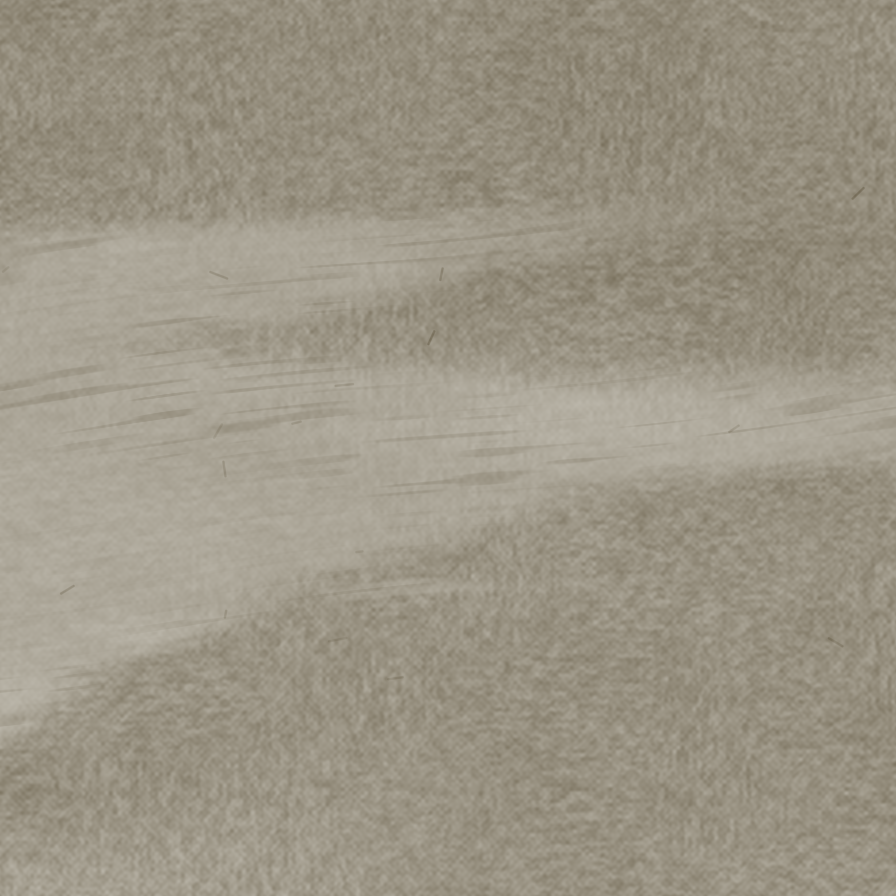
This texture is drawn by a three.js fragment shader. Its source:

```glsl
// Worn grey-beige woven cloth with pale, dry brush strokes sweeping across it.
varying vec2 vUv;

float hash(vec2 p) {
  vec3 q = fract(vec3(p.xyx) * 0.1031);
  q += dot(q, q.yzx + 33.33);
  return fract((q.x + q.y) * q.z);
}

float noise(vec2 p) {
  vec2 cell = floor(p), f = fract(p);
  f = f * f * (3.0 - 2.0 * f);
  return mix(mix(hash(cell), hash(cell + vec2(1.0, 0.0)), f.x),
             mix(hash(cell + vec2(0.0, 1.0)), hash(cell + 1.0), f.x), f.y);
}

// Layered noise centred on zero
float cloud(vec2 p) {
  float sum = 0.0, gain = 0.5;
  for (int i = 0; i < 5; i++) {
    sum += gain * (noise(p) - 0.5);
    p = p * 2.03 + 17.3;
    gain *= 0.5;
  }
  return sum;
}

// Soft-edged stripe between two heights
float band(float y, float low, float high, float soft) {
  return smoothstep(low - soft, low + soft, y) * (1.0 - smoothstep(high - soft, high + soft, y));
}

// Soft elliptical spot
float spot(vec2 p, vec2 centre, vec2 radius) {
  vec2 d = (p - centre) / radius;
  return exp(-dot(d, d));
}

// Coverage of the pale paint: a tapering upper stroke and a broad lower one
float paintCover(vec2 p) {
  float upper = band(p.y, mix(0.58, 0.77, p.x), 0.75 + 0.03 * p.x, 0.022);
  upper *= 1.0 - 0.85 * smoothstep(0.3, 0.9, p.x);
  float left = 1.0 - p.x;
  float lower = band(p.y, 0.475 - 0.29 * left * left, 0.575 + 0.05 * left, 0.028);
  float tip = band(p.y, 0.325 + 0.03 * p.x, 0.345 + 0.02 * p.x, 0.008)
            * band(p.x, 0.35, 0.56, 0.09);
  return max(max(upper, lower), 0.75 * tip);
}

// Fine threads whose leading direction changes from patch to patch
float weave(vec2 p) {
  vec2 w = p + 0.003 * vec2(noise(p * 45.0), noise(p * 45.0 + 31.0));
  float across = noise(w * vec2(95.0, 215.0)) - 0.5;
  float along = noise(w * vec2(215.0, 95.0) + 53.0) - 0.5;
  float twill = noise(vec2(w.x + w.y, w.y - w.x) * vec2(75.0, 150.0) + 91.0) - 0.5;
  float patchy = smoothstep(0.25, 0.75, noise(p * 9.0 + 7.0));
  float threads = mix(across, along, patchy) + 0.45 * twill;
  float knots = sin(w.x * 715.0) * sin(w.y * 690.0);
  return threads + 0.16 * knots + 0.65 * (noise(p * 235.0) - 0.5);
}

// Short dark fibres scattered at random
float fibres(vec2 p) {
  float cover = 0.0;
  for (int i = 0; i < 16; i++) {
    float id = float(i) + 1.0;
    vec2 centre = vec2(hash(vec2(id, 3.7)), 0.2 + 0.6 * hash(vec2(id, 9.1)));
    float angle = 2.4 * hash(vec2(id, 5.3)) - 0.6;
    vec2 dir = vec2(cos(angle), sin(angle)), d = p - centre;
    float reach = 0.003 + 0.007 * hash(vec2(id, 1.9));
    float dist = length(d - dir * clamp(dot(d, dir), -reach, reach));
    cover = max(cover, (1.0 - smoothstep(0.0004, 0.0022, dist)) * (0.3 + 0.5 * hash(vec2(id, 8.2))));
  }
  return cover;
}

void main() {
  vec2 p = vUv;

  // Coordinates that follow the gently rising strokes
  vec2 stroke = vec2(p.x, p.y - 0.11 * p.x);
  stroke.y += 0.006 * sin(p.x * 7.0 + p.y * 5.0);
  float bristle = noise(stroke * vec2(9.0, 170.0)) - 0.5;
  float drift = cloud(stroke * vec2(3.0, 11.0) + 4.0);

  float paint = paintCover(p + vec2(0.0, 0.07 * drift + 0.012 * bristle));

  // Cloth is darkest along the top and in the notch between the strokes
  float cloth = 0.33 - 0.10 * smoothstep(0.55, 0.8, p.y) + 0.30 * drift;
  cloth += 0.18 * cloud(p * 6.0 + 20.0);
  cloth -= 0.12 * spot(p, vec2(0.72, 0.68), vec2(0.25, 0.08));
  cloth += 0.22 * spot(p, vec2(0.15, 0.02), vec2(0.4, 0.08));

  // Paint is brightest at its lower left end and on the right of the broad stroke
  float pale = 0.79 + 0.30 * drift + 0.12 * cloud(p * 14.0);
  pale += 0.22 * spot(p, vec2(0.04, 0.20), vec2(0.12, 0.05));
  pale += 0.18 * spot(p, vec2(0.20, 0.28), vec2(0.12, 0.03));
  pale += 0.13 * spot(p, vec2(0.72, 0.52), vec2(0.24, 0.05));
  float tone = mix(cloth, pale, paint);

  // Thread grain fades under paint, where thin bristle scratches take over
  tone += weave(p) * mix(0.50, 0.20, paint);
  float scratch = smoothstep(0.62, 0.9, noise(stroke * vec2(11.0, 210.0) + 60.0));
  float scratched = smoothstep(0.45, 0.75, noise(stroke * vec2(4.0, 14.0) + 80.0));
  tone -= scratch * paint * (0.06 + 0.28 * scratched);
  tone += 0.10 * bristle * paint;
  tone -= 0.75 * fibres(p);

  vec3 shade = vec3(0.54, 0.51, 0.44), chalk = vec3(0.71, 0.69, 0.64);
  gl_FragColor = vec4(mix(shade, chalk, clamp(tone, -0.6, 1.25)), 1.0);
}
```
